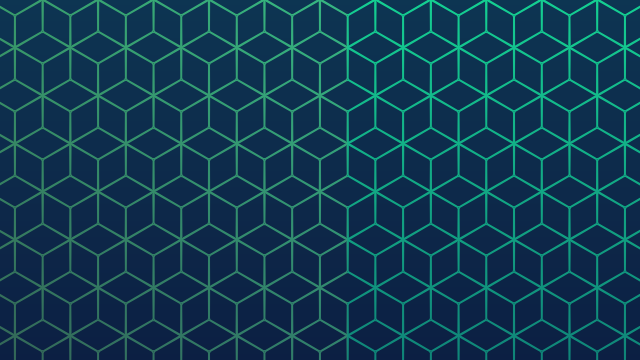
Give the GLSL for this pattern, as a WebGL 2 fragment shader.

```glsl
#version 300 es
precision highp float;
// Outlined rhombus lattice of stacked cubes, green and teal lines on a navy gradient.
uniform vec2 u_resolution;
out vec4 outColor;

const float SPACING = 0.15405;               // distance between star points, in canvas heights
const vec2 FIRST_STAR = vec2(0.0414, 0.868); // one star point, in canvas heights
const float SPOKE_LENGTH = 0.57735;          // star to joint, in lattice units
const float SEAM = 0.5425;                   // where the line tint changes, across the width

// Offset from the nearest point of a triangular lattice with unit spacing.
vec2 latticeOffset(vec2 q) {
    vec2 cell = vec2(1.0, sqrt(3.0));
    vec2 a = mod(q + 0.5 * cell, cell) - 0.5 * cell;
    vec2 b = mod(q, cell) - 0.5 * cell;
    return dot(a, a) < dot(b, b) ? a : b;
}

// Folds the six spokes of a star onto the upright one: x across, y along.
vec2 foldSpokes(vec2 d) {
    d = abs(d);
    vec2 mirror = vec2(0.8660254, -0.5);
    d -= 2.0 * max(dot(d, mirror), 0.0) * mirror;
    return vec2(abs(d.x), d.y);
}

float coverage(float dist, float pixel) {
    return 1.0 - smoothstep(-0.6 * pixel, 0.6 * pixel, dist);
}

vec3 backgroundColor(vec2 uv) {
    vec3 navy = vec3(0.048, 0.122, 0.262);
    vec3 petrol = vec3(0.052, 0.207, 0.322);
    return mix(navy, petrol, uv.y);
}

// Left lines brighten toward the seam; both sides fade downward.
vec3 lineColor(vec2 uv, float pixel) {
    float across = clamp(uv.x / SEAM, 0.0, 1.0);
    vec3 leftTop = mix(vec3(0.22, 0.61, 0.42), vec3(0.21, 0.72, 0.51), across);
    vec3 leftBottom = mix(vec3(0.20, 0.40, 0.34), vec3(0.19, 0.50, 0.42), across);
    vec3 left = mix(leftBottom, leftTop, uv.y);
    vec3 right = mix(vec3(0.06, 0.52, 0.47), vec3(0.08, 0.81, 0.57), uv.y);
    return mix(left, right, smoothstep(SEAM - pixel, SEAM + pixel, uv.x));
}

void main() {
    vec2 uv = gl_FragCoord.xy / u_resolution;
    vec2 p = gl_FragCoord.xy / u_resolution.y;
    float pixel = 1.0 / (u_resolution.y * SPACING);

    vec2 spoke = foldSpokes(latticeOffset((p - FIRST_STAR) / SPACING));

    // Spokes taper slightly from star to joint
    float halfWidth = mix(0.0215, 0.0175, clamp(spoke.y / SPOKE_LENGTH, 0.0, 1.0));
    float line = coverage(spoke.x - halfWidth, pixel);

    // Small rounded joints with a faint dark centre
    float jointDist = length(spoke - vec2(0.0, SPOKE_LENGTH));
    line = max(line, coverage(jointDist - 0.029, pixel));
    line *= 1.0 - 0.3 * coverage(jointDist - 0.01, pixel);

    vec3 color = mix(backgroundColor(uv), lineColor(uv, 1.0 / u_resolution.x), line);
    outColor = vec4(color, 1.0);
}
```
